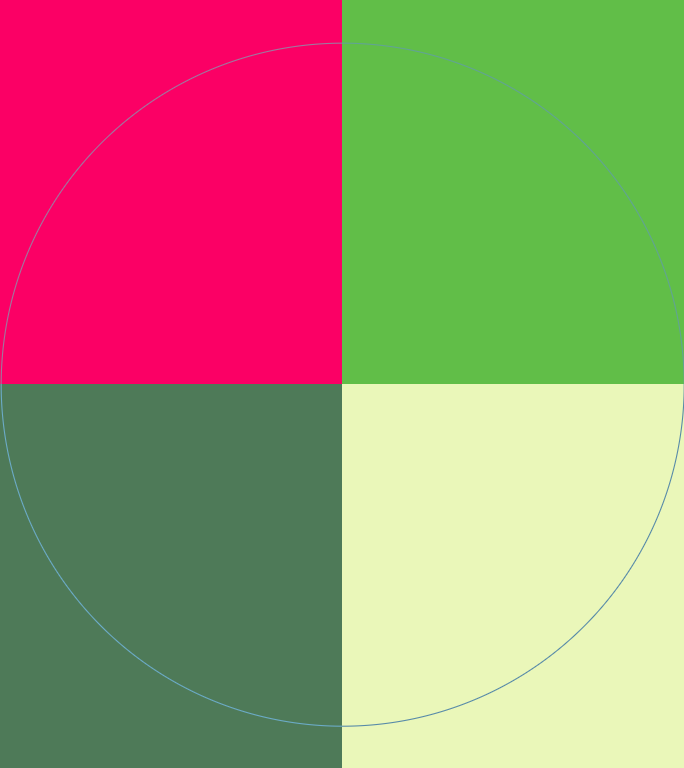
A WebGL 1 fragment shader for this background:

```glsl
precision highp float;
// Four flat colour quadrants meeting at the canvas centre, with a hairline
// blue circle almost as wide as the canvas. Quadrants are blended by pixel
// coverage; the circle is a distance-function ring tinted per quadrant.

uniform vec2 u_resolution;

// Picks one of four colours by side: x is right, y is top.
vec3 quadrant(vec2 side, vec3 topLeft, vec3 topRight, vec3 lowLeft, vec3 lowRight) {
  return mix(mix(lowLeft, lowRight, side.x), mix(topLeft, topRight, side.x), side.y);
}

// Antialiased coverage of a ring of the given radius and line width.
float ring(vec2 p, float radius, float width, float pixel) {
  float d = abs(length(p) - radius);
  float outer = min(d + 0.5 * pixel, 0.5 * width);
  float inner = max(d - 0.5 * pixel, -0.5 * width);
  return clamp((outer - inner) / pixel, 0.0, 1.0);
}

void main() {
  // Centred coordinates in units of the canvas width
  float pixel = 1.0 / u_resolution.x;
  vec2 p = (gl_FragCoord.xy - 0.5 * u_resolution) * pixel;
  vec2 side = clamp(p / pixel + 0.5, 0.0, 1.0);

  // Background quadrants
  vec3 color = quadrant(side,
    vec3(0.985, 0.0, 0.398), vec3(0.380, 0.745, 0.282),
    vec3(0.306, 0.478, 0.345), vec3(0.918, 0.969, 0.725));

  // Hairline circle, a touch right of and below the centre
  vec3 lineColor = quadrant(side,
    vec3(0.62, 0.47, 0.62), vec3(0.38, 0.64, 0.58),
    vec3(0.42, 0.67, 0.78), vec3(0.34, 0.54, 0.66));
  float line = ring(p - vec2(0.001, -0.001), 0.4993, 0.0016, pixel);

  gl_FragColor = vec4(mix(color, lineColor, line), 1.0);
}
```
